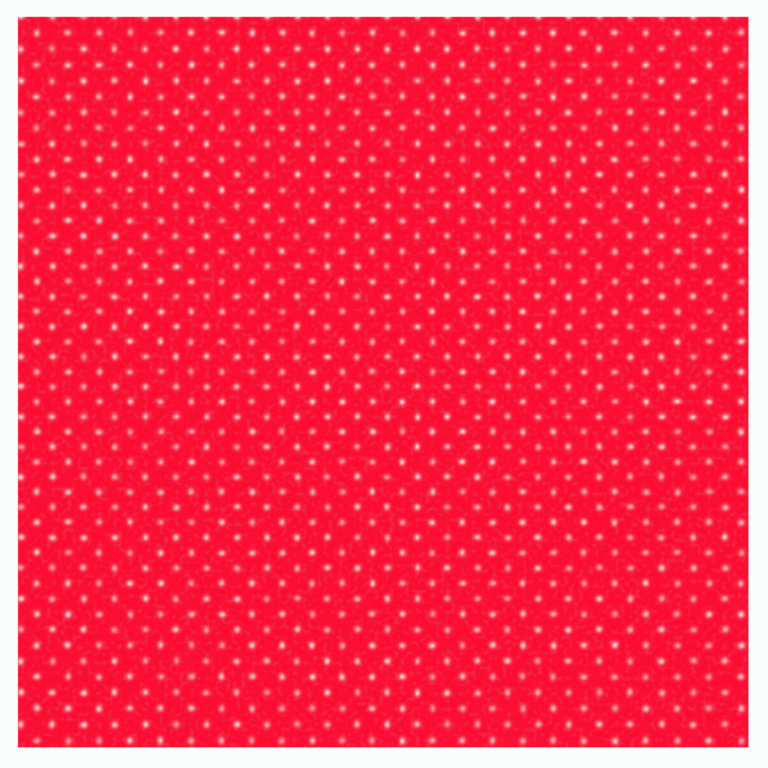
Give the GLSL for this pattern, as a WebGL 1 fragment shader.

```glsl
precision highp float;

// A red cloth square with small soft pale dots on a staggered grid and a white margin.
// The grid is slightly stretched toward its edges; each dot varies in strength,
// shape and place, and gradient noise mottles the red ground.

uniform vec2 u_resolution;

const vec3 MARGIN_COLOR = vec3(0.98, 0.992, 0.985);
const vec3 CLOTH_RED = vec3(0.988, 0.055, 0.2);
const vec3 DULL_RED = vec3(0.935, 0.14, 0.265);
const vec3 DOT_COLOR = vec3(0.98, 0.88, 0.84);

const vec2 CLOTH_MIN = vec2(0.0234, 0.0270);
const vec2 CLOTH_MAX = vec2(0.9745, 0.9780);
const float EDGE_SOFTNESS = 0.0012;

const vec2 GRID_CENTER = vec2(0.5043, 0.4965);
const float GRID_STEP = 0.01953;         // half the spacing of dots in a row
const float STRETCH = 0.0000493;         // cubic growth of the spacing
const float LEFT_STRETCH = 0.000031;     // weaker growth on the left side

const float DOT_SPREAD = 0.0029;
const float DOT_JITTER = 0.0006;
const float DOT_MIN_STRENGTH = 0.62;
const float DOT_MAX_STRENGTH = 0.95;
const float MOTTLE_FREQUENCY = 150.0;
const float CLOUD_FREQUENCY = 38.0;

float hash(vec2 p) {
  vec3 q = fract(p.xyx * vec3(0.1031, 0.1030, 0.0973));
  q += dot(q, q.yzx + 33.33);
  return fract((q.x + q.y) * q.z);
}

float cornerSlope(vec2 cell, vec2 offset) {
  float angle = 6.28318 * hash(cell);
  return dot(vec2(cos(angle), sin(angle)), offset);
}

float gradientNoise(vec2 p) {
  vec2 i = floor(p);
  vec2 f = p - i;
  vec2 w = f * f * f * (f * (f * 6.0 - 15.0) + 10.0);
  vec2 e = vec2(1.0, 0.0);
  float low = mix(cornerSlope(i, f), cornerSlope(i + e, f - e), w.x);
  float high = mix(cornerSlope(i + e.yx, f - e.yx), cornerSlope(i + e.xx, f - e.xx), w.x);
  return mix(low, high, w.y);
}

// Undo the edge stretch: canvas position to even grid coordinates.
vec2 gridCoordinates(vec2 uv) {
  vec2 d = (uv - GRID_CENTER) / GRID_STEP;
  vec2 stretch = vec2(d.x < 0.0 ? LEFT_STRETCH : STRETCH, STRETCH);
  vec2 n = d - stretch * d * d * d;
  return d - stretch * n * n * n;
}

float dotCoverage(vec2 uv) {
  vec2 grid = gridCoordinates(uv);

  // Nearest point of the staggered lattice, where column + row is even.
  vec2 diagonal = floor(0.5 * vec2(grid.x + grid.y, grid.x - grid.y) + 0.5);
  vec2 cell = vec2(diagonal.x + diagonal.y, diagonal.x - diagonal.y);

  vec2 seed = cell + 71.0;
  vec2 jitter = vec2(hash(seed), hash(seed + 113.0)) - 0.5;
  vec2 offset = (grid - cell) * GRID_STEP - 2.0 * DOT_JITTER * jitter;
  float aspect = mix(0.9, 1.12, hash(seed + 229.0));
  offset *= vec2(aspect, 1.0 / aspect) / DOT_SPREAD;

  float strength = mix(DOT_MIN_STRENGTH, DOT_MAX_STRENGTH, hash(seed + 347.0));
  return strength * exp(-0.5 * dot(offset, offset));
}

float clothCoverage(vec2 uv) {
  vec2 halfSize = 0.5 * (CLOTH_MAX - CLOTH_MIN);
  vec2 inset = halfSize - abs(uv - 0.5 * (CLOTH_MIN + CLOTH_MAX));
  float soft = max(EDGE_SOFTNESS, 0.7 / min(u_resolution.x, u_resolution.y));
  return smoothstep(-soft, soft, min(inset.x, inset.y));
}

void main() {
  vec2 uv = gl_FragCoord.xy / u_resolution;

  // Mottled ground
  float mottle = gradientNoise(uv * MOTTLE_FREQUENCY);
  float cloud = gradientNoise(uv * CLOUD_FREQUENCY + 17.3);
  vec3 color = mix(CLOTH_RED, DULL_RED, smoothstep(0.0, 0.58, mottle + 0.25 * cloud));
  color += 0.012 * mottle;

  // Dots, then the margin
  color = mix(color, DOT_COLOR, dotCoverage(uv));
  color = mix(MARGIN_COLOR, color, clothCoverage(uv));

  gl_FragColor = vec4(color, 1.0);
}
```
